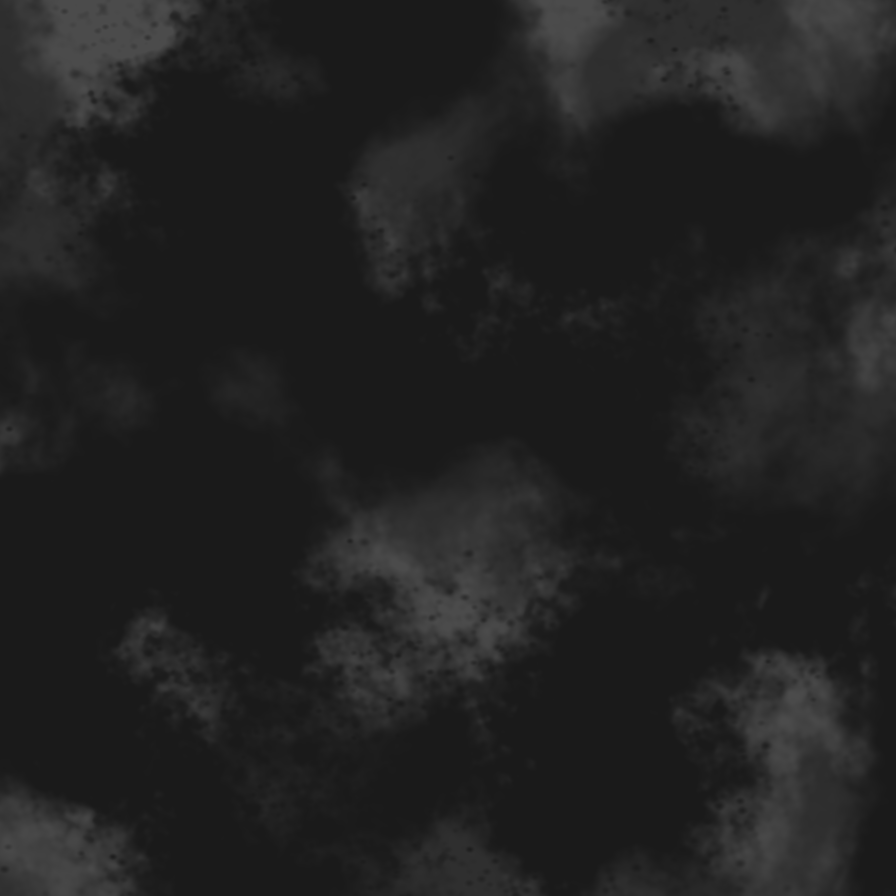
Write a WebGL 2 fragment shader that draws this texture.

```glsl
#version 300 es
precision highp float;

// Dim grey smoke in ragged billows over a near-black ground, flecked with soot.
// Two layers of turned fractal noise make the smoke; fine noise erodes its edges
// and jittered cells scatter soft dark flecks that gather in patches.

uniform vec2 u_resolution;
out vec4 fragColor;

const vec3  GROUND_COLOR  = vec3(0.101);
const vec3  SMOKE_COLOR   = vec3(0.296);
const float SMOKE_SCALE   = 5.0;    // largest billows across the canvas
const float SMOKE_FLOOR   = 0.39;   // noise level where smoke begins
const float SMOKE_CEILING = 0.67;   // noise level of full density
const float VEIL_SHARE    = 0.42;   // density of the veil without highlights
const float WARP_AMOUNT   = 0.05;
const float MOTTLE_SCALE  = 66.0;
const float EROSION       = 0.15;   // how far mottling eats into the edges
const float GRAIN         = 0.14;   // mottling inside the smoke
const float GRIT          = 0.60;   // depth of the irregular blotches
const float FLECK_CELLS   = 88.0;
const float FLECK_CHANCE  = 0.65;   // share of filled cells in the densest patches
const float FLECK_RADIUS  = 0.62;   // largest radius, in cells
const float PATCH_SCALE   = 6.5;
const vec2  VEIL_SEED     = vec2(23.6, 52.1);
const vec2  LIGHT_SEED    = vec2(71.4, 8.3);

float hash(vec2 p) {
    return fract(sin(dot(p, vec2(127.1, 311.7))) * 43758.5453);
}

float valueNoise(vec2 p) {
    vec2 cell = floor(p);
    vec2 f = fract(p);
    f = f * f * (3.0 - 2.0 * f);
    float low  = mix(hash(cell), hash(cell + vec2(1.0, 0.0)), f.x);
    float high = mix(hash(cell + vec2(0.0, 1.0)), hash(cell + vec2(1.0)), f.x);
    return mix(low, high, f.y);
}

// Octaves are turned against each other to hide the lattice.
float fractalNoise(vec2 p) {
    const mat2 TURN = mat2(0.8, 0.6, -0.6, 0.8);
    float sum = 0.0;
    float total = 0.0;
    float weight = 0.5;
    for (int i = 0; i < 5; i++) {
        sum += weight * valueNoise(p);
        total += weight;
        p = TURN * p * 2.03 + 17.3;
        weight *= 0.5;
    }
    return sum / total;
}

// A broad veil, lit up where a second layer of billows crosses it.
float smokeDensity(vec2 uv, float erosion) {
    vec2 warp = vec2(valueNoise(uv * 9.0 + 31.0), valueNoise(uv * 9.0 + 57.0)) - 0.5;
    vec2 p = (uv + WARP_AMOUNT * warp) * SMOKE_SCALE;
    float veilNoise  = fractalNoise(p + VEIL_SEED) + erosion;
    float lightNoise = fractalNoise(p * 1.15 + LIGHT_SEED) + erosion;
    float veil  = smoothstep(SMOKE_FLOOR, SMOKE_CEILING, veilNoise);
    float light = smoothstep(SMOKE_FLOOR, SMOKE_CEILING - 0.04, lightNoise);
    return veil * mix(VEIL_SHARE, 1.0, light);
}

// 0 in clean smoke, 1 where soot gathers.
float sootPatch(vec2 uv) {
    return smoothstep(0.25, 0.80, valueNoise(uv * PATCH_SCALE + 83.0));
}

// Soft dark dots, one candidate per cell.
float flecks(vec2 uv) {
    vec2 p = uv * FLECK_CELLS;
    vec2 home = floor(p);
    float cover = 0.0;
    for (int y = -1; y <= 1; y++) {
        for (int x = -1; x <= 1; x++) {
            vec2 cell = home + vec2(x, y);
            vec2 center = cell + vec2(hash(cell + 3.1), hash(cell + 7.9));
            float chance = FLECK_CHANCE * sootPatch(cell / FLECK_CELLS) + 0.02;
            float present = step(hash(cell + 13.7), chance);
            float radius = FLECK_RADIUS * mix(0.55, 1.0, hash(cell + 19.3));
            float depth = mix(0.10, 0.85, pow(hash(cell + 29.5), 3.0));
            vec2 offset = (p - center) * vec2(0.85, 1.1);
            float dot_ = 1.0 - smoothstep(0.0, 1.15 * radius, length(offset));
            cover = max(cover, present * depth * dot_);
        }
    }
    return cover;
}

void main() {
    vec2 uv = gl_FragCoord.xy / u_resolution.y;
    float soot = sootPatch(uv);

    // Fine mottling frays the edges, most of all in sooty patches.
    vec2 q = mat2(0.9, 0.44, -0.44, 0.9) * uv * MOTTLE_SCALE;
    float mottle = 0.6 * valueNoise(q) + 0.4 * valueNoise(q * 2.1 + 9.0) - 0.5;
    float density = smokeDensity(uv, EROSION * mottle * mix(0.3, 1.0, soot));
    density *= 1.0 + GRAIN * mottle;

    // Blotches and flecks cut through the smoke, less where it is thick.
    float thinness = 1.0 - smoothstep(0.35, 1.0, density);
    float blotch = smoothstep(0.08, 0.38, -mottle) * soot * GRIT;
    density *= 1.0 - blotch * mix(0.25, 1.0, thinness);
    density *= 1.0 - flecks(uv) * mix(0.6, 1.0, thinness);

    vec3 color = mix(GROUND_COLOR, SMOKE_COLOR, clamp(density, 0.0, 1.0));
    fragColor = vec4(color, 1.0);
}
```
